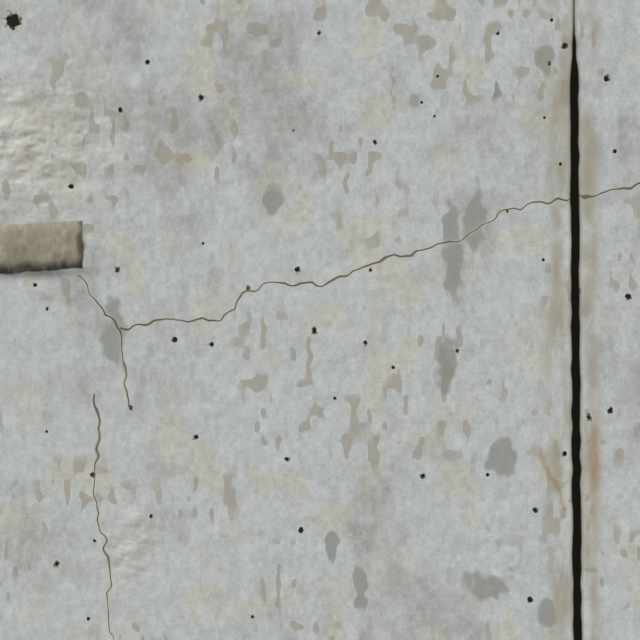
Write a WebGL 2 fragment shader that draws this texture.

```glsl
#version 300 es
precision highp float;
uniform vec2 u_resolution;
out vec4 outColor;

const vec3 CONCRETE = vec3(0.695, 0.71, 0.705);
const vec3 CLOUD = vec3(0.61, 0.615, 0.60);
const vec3 CREAM = vec3(0.71, 0.69, 0.62);
const vec3 TAN = vec3(0.59, 0.56, 0.49);
const vec3 RUST = vec3(0.60, 0.47, 0.32);
const vec3 DAMP = vec3(0.52, 0.525, 0.50);
const vec3 FISSURE = vec3(0.31, 0.29, 0.25);
const vec3 VOID = vec3(0.085, 0.085, 0.075);
const float PIT_GRID = 15.0;
const float PIT_DENSITY = 0.22;
const float CRACK_WIDTH = 0.0011;
const float SLOT_WIDTH = 0.0056;

// Crack vertices: main run, side branch, lower run
const int MAIN_END = 13;
const int BRANCH_END = 18;
const vec2 CRACK[24] = vec2[24](
  vec2(.189, .488), vec2(.273, .505), vec2(.297, .497), vec2(.341, .503),
  vec2(.365, .518), vec2(.378, .542), vec2(.423, .556), vec2(.501, .555),
  vec2(.566, .583), vec2(.723, .626), vec2(.779, .667), vec2(.833, .684),
  vec2(.911, .692), vec2(1.01, .714),
  vec2(.124, .570), vec2(.167, .505), vec2(.187, .485), vec2(.193, .427), vec2(.198, .362),
  vec2(.146, .381), vec2(.154, .323), vec2(.145, .232), vec2(.165, .150), vec2(.177, -.01));

// Damp stains: centre and half size
const vec4 STAIN[12] = vec4[12](
  vec4(.709, .610, .015, .090), vec4(.744, .660, .021, .045), vec4(.782, .290, .021, .028),
  vec4(.181, .480, .018, .052), vec4(.705, .435, .022, .045), vec4(.849, .908, .017, .019),
  vec4(.780, .857, .010, .014), vec4(.422, .688, .016, .022), vec4(.520, .147, .009, .025),
  vec4(.562, .082, .010, .035), vec4(.765, .085, .040, .022), vec4(.858, .040, .015, .018));

float hash(vec2 p) {
  vec3 q = fract(p.xyx * vec3(.1031, .1030, .0973));
  q += dot(q, q.yzx + 33.33);
  return fract((q.x + q.y) * q.z);
}

float noise(vec2 p) {
  vec2 i = floor(p), f = fract(p);
  f = f * f * (3.0 - 2.0 * f);
  return mix(mix(hash(i), hash(i + vec2(1, 0)), f.x),
             mix(hash(i + vec2(0, 1)), hash(i + 1.0), f.x), f.y);
}

float fbm(vec2 p) {
  float sum = 0.0, amp = 0.5;
  for (int i = 0; i < 5; i++) {
    sum += amp * noise(p);
    p = mat2(1.6, 1.2, -1.2, 1.6) * p + 17.3;
    amp *= 0.5;
  }
  return sum;
}

float segment(vec2 p, vec2 a, vec2 b) {
  vec2 d = b - a;
  return length(p - a - d * clamp(dot(p - a, d) / dot(d, d), 0.0, 1.0));
}

float inside(float d, float soft) { return 1.0 - smoothstep(-soft, soft, d); }

float spot(vec2 p, vec2 c, vec2 size) {
  vec2 d = (p - c) / size;
  return exp(-dot(d, d));
}

// Dark cavity with a pale lower lip
vec3 pit(vec3 col, vec2 p, vec2 c, float r, float px) {
  float d = length((p - c) * vec2(1.0, 0.9)) + r * (noise(p * 240.0) - 0.5) * 0.9;
  col = mix(col, CREAM, 0.4 * inside(length(p - c + r * vec2(-.2, .5)) - r * 1.4, r * 0.5));
  return mix(col, VOID, 0.9 * inside(d - r, px + r * 0.25));
}

void main() {
  vec2 p = gl_FragCoord.xy / u_resolution;
  float px = 0.8 / min(u_resolution.x, u_resolution.y);
  vec2 warp = vec2(noise(p * 70.0), noise(p * 70.0 + 41.0)) - 0.5;
  float mottle = fbm(p * vec2(42.0, 26.0));
  float fine = fbm(p * vec2(130.0, 85.0) + 9.0);

  // Cloudy base, cream blotches and grain
  float cloud = fbm(p * vec2(7.0, 5.0) + 3.0) + 0.6 * (mottle - 0.5);
  cloud += 0.22 * spot(p, vec2(.52, .83), vec2(.14, .11)) + 0.25 * spot(p, vec2(.04, .15), vec2(.12, .07));
  vec3 col = mix(CONCRETE, CLOUD, 0.85 * smoothstep(0.42, 0.85, cloud));
  col = mix(col, CREAM, 0.5 * smoothstep(0.52, 0.76, fbm(p * vec2(19.0, 16.0) + 60.0)));
  float streaks = spot(p, vec2(.111, .85), vec2(.008, .22)) + spot(p, vec2(.592, .4), vec2(.006, .35));
  col = mix(col, CREAM, 0.35 * streaks);
  col += 0.10 * (fine - 0.48) + 0.035 * (noise(p * 310.0) - 0.5);

  // Flaked relief at upper left and lower left
  float flake = spot(p, vec2(.04, .77), vec2(.12, .10)) + spot(p, vec2(.205, .14), vec2(.035, .05));
  float slope = fbm(p * vec2(24.0, 36.0)) - fbm((p + vec2(-.004, .005)) * vec2(24.0, 36.0));
  col = mix(col, CREAM, 0.35 * min(flake, 1.0)) + slope * (0.10 + 0.65 * flake);

  // Small upright flecks
  float fleck = smoothstep(0.68, 0.83, noise((p + 0.008 * warp) * vec2(85.0, 45.0)));
  fleck *= smoothstep(0.45, 0.65, noise(p * 9.0 + 22.0));
  col = mix(col, TAN * 0.95, 0.55 * fleck);

  // Damp stains
  float damp = 0.0;
  for (int i = 0; i < 12; i++) {
    float d = length((p + 0.012 * warp - STAIN[i].xy) / STAIN[i].zw);
    damp = max(damp, inside(d - 0.9 + 1.3 * (mottle - 0.5), 0.22));
  }
  col = mix(col, DAMP, 0.72 * damp);

  // Staining along the slot
  float slotX = mix(0.902, 0.8965, p.y);
  float side = p.x - slotX;
  float band = spot(p, vec2(slotX - .025, p.y), vec2(.025, 1)) + spot(p, vec2(slotX + .022, p.y), vec2(.015, 1));
  col = mix(col, TAN, min(band, 1.0) * smoothstep(0.28, 0.72, fbm(p * vec2(45.0, 14.0))) * 0.8);
  float rust = spot(p, vec2(.928, .28), vec2(.009, .12)) * mottle;
  rust += 0.8 * inside(segment(p + 0.006 * warp, vec2(.848, .285), vec2(.884, .205)) - 0.003, 0.004);
  rust += 0.7 * spot(p, vec2(.11, .11), vec2(.018, .012)) * mottle;
  col = mix(col, RUST, min(rust, 1.0) * 0.65);

  // Scattered pits and one large hole
  for (int k = 0; k < 9; k++) {
    vec2 cell = floor(p * PIT_GRID) + vec2(k % 3, k / 3) - 1.0;
    if (hash(cell + 71.0) > PIT_DENSITY) continue;
    vec2 c = (cell + vec2(hash(cell + 5.0), hash(cell + 13.0))) / PIT_GRID;
    col = pit(col, p, c, mix(0.0015, 0.0042, hash(cell + 29.0)), px);
  }
  col = pit(col, p, vec2(.021, .968), 0.011, px);

  // Embedded bar, its shadow and broken end
  float barY = (p.y - 0.614 - 0.06 * (p.x - 0.06)) / 0.038;
  float barD = max(abs(barY) - 1.0, (p.x - 0.130) / 0.038) * 0.038 + 0.004 * warp.x;
  col *= 1.0 - 0.35 * spot(p, vec2(.055, .574), vec2(.075, .009));
  vec3 bar = mix(TAN, CREAM * 0.92, 0.65 * smoothstep(0.35, 0.65, mottle));
  bar *= 0.92 + 0.12 * barY - 0.42 * smoothstep(-0.45, -1.0 + 0.3 * warp.y, barY) + 0.3 * (fine - 0.5);
  bar *= 1.0 - 0.4 * smoothstep(0.117, 0.128, p.x + 0.008 * warp.y);
  col = mix(col, bar, inside(barD, px + 0.001));

  // Fine cracks with a pale worn margin
  float crack = 1.0;
  for (int i = 0; i < 23; i++) {
    if (i == MAIN_END || i == BRANCH_END) continue;
    crack = min(crack, segment(p + 0.009 * warp, CRACK[i], CRACK[i + 1]));
  }
  float width = CRACK_WIDTH * (0.35 + 1.1 * noise(p * 22.0));
  col = mix(col, CREAM, 0.3 * inside(crack - 0.006, 0.006));
  col = mix(col, FISSURE, 0.88 * inside(crack - width, px + 0.0004));

  // Open slot, tapering to a hairline at the top
  float halfWidth = 0.0008 + SLOT_WIDTH * (1.0 - smoothstep(0.86, 0.97, p.y));
  halfWidth += 0.0022 * (noise(vec2(p.y * 45.0, step(0.0, side))) - 0.5) * step(p.y, 0.95);
  col = mix(col, TAN * 0.85, 0.6 * inside(abs(side) - halfWidth - 0.003, 0.003));
  col = mix(col, VOID, inside(abs(side) - halfWidth, px + 0.0006) * mix(1.0, 0.6, smoothstep(0.93, 1.0, p.y)));

  outColor = vec4(clamp(col, 0.0, 1.0), 1.0);
}
```
